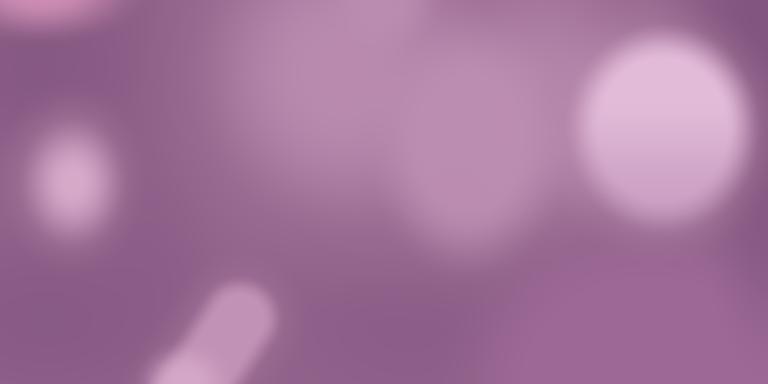
Reproduce this background procedurally as a Shadertoy shader.

```glsl
// Out-of-focus mauve lights: soft ellipses and one capsule are layered over
// a plum ground. Each layer mixes its colour in by a smooth distance falloff.
// Positions are in canvas heights, so x runs from 0 to 2 and y from 0 to 1.

// Colours
const vec3 GROUND    = vec3(0.570, 0.385, 0.545);
const vec3 SHADE     = vec3(0.500, 0.325, 0.490);
const vec3 FLOOR     = vec3(0.612, 0.408, 0.582);
const vec3 HAZE      = vec3(0.650, 0.460, 0.610);
const vec3 MAUVE     = vec3(0.738, 0.556, 0.696);
const vec3 PINK      = vec3(0.800, 0.550, 0.700);
const vec3 PETAL     = vec3(0.850, 0.675, 0.800);
const vec3 STEM      = vec3(0.770, 0.580, 0.720);
const vec3 LAMP_TOP  = vec3(0.888, 0.735, 0.850);
const vec3 LAMP_BASE = vec3(0.800, 0.630, 0.770);

// Ellipses: centre xy, radii zw
const vec4 SHADE_LEFT   = vec4(0.16, 0.82, 0.28, 0.18);
const vec4 SHADE_LOW    = vec4(0.12, 0.17, 0.30, 0.18);
const vec4 SHADE_COLUMN = vec4(0.42, 0.76, 0.14, 0.40);
const vec4 SHADE_CORNER = vec4(2.02, 1.00, 0.20, 0.24);
const vec4 SHADE_RIGHT  = vec4(2.02, 0.50, 0.12, 0.30);
const vec4 SHADE_CENTRE = vec4(1.06, 0.17, 0.26, 0.20);
const vec4 FLOOR_DISC   = vec4(1.69, 0.00, 0.43, 0.36);
const vec4 HAZE_BAND    = vec4(1.12, 0.80, 0.66, 0.42);
const vec4 MIST_LEFT    = vec4(0.89, 0.81, 0.25, 0.27);
const vec4 MIST_TOP     = vec4(1.00, 1.00, 0.10, 0.10);
const vec4 MIST_MIDDLE  = vec4(1.22, 0.63, 0.20, 0.27);
const vec4 MIST_BRIDGE  = vec4(1.43, 0.72, 0.18, 0.22);
const vec4 CORNER_GLOW  = vec4(0.11, 1.03, 0.17, 0.09);
const vec4 PETAL_HALO   = vec4(0.185, 0.535, 0.14, 0.18);
const vec4 PETAL_CORE   = vec4(0.190, 0.525, 0.085, 0.105);
const vec4 LAMP_HALO    = vec4(1.72, 0.66, 0.27, 0.29);
const vec4 LAMP_DISC    = vec4(1.727, 0.663, 0.212, 0.232);
const vec4 STEM_FOOT    = vec4(0.48, 0.00, 0.08, 0.07);

// Capsule ends and radius
const vec2 STEM_A = vec2(0.625, 0.170);
const vec2 STEM_B = vec2(0.480, -0.050);
const float STEM_RADIUS = 0.088;

// Coverage falls from one to zero around a normalised distance of one.
float falloff(float d, float softness) {
    return 1.0 - smoothstep(1.0 - softness, 1.0 + softness, d);
}

float ellipse(vec2 p, vec4 shape, float softness) {
    return falloff(length((p - shape.xy) / shape.zw), softness);
}

float capsule(vec2 p, vec2 a, vec2 b, float radius, float softness) {
    vec2 axis = b - a;
    float t = clamp(dot(p - a, axis) / dot(axis, axis), 0.0, 1.0);
    return falloff(length(p - a - t * axis) / radius, softness);
}

void mainImage(out vec4 fragColor, in vec2 fragCoord) {
    vec2 p = fragCoord / iResolution.xy * vec2(2.0, 1.0);
    vec3 color = GROUND;

    // Dark hollows
    color = mix(color, SHADE, 0.65 * ellipse(p, SHADE_LEFT, 0.8));
    color = mix(color, SHADE, 0.50 * ellipse(p, SHADE_LOW, 0.9));
    color = mix(color, SHADE, 0.45 * ellipse(p, SHADE_COLUMN, 0.9));
    color = mix(color, SHADE, 0.30 * ellipse(p, SHADE_CENTRE, 0.9));

    // Wide haze and the flat lower disc
    color = mix(color, HAZE, 0.90 * ellipse(p, HAZE_BAND, 0.6));
    color = mix(color, FLOOR, ellipse(p, FLOOR_DISC, 0.3));
    color = mix(color, SHADE, 0.90 * ellipse(p, SHADE_CORNER, 0.8));
    color = mix(color, SHADE, 0.60 * ellipse(p, SHADE_RIGHT, 0.8));

    // Overlapping mists in the middle
    color = mix(color, MAUVE, 0.85 * ellipse(p, MIST_LEFT, 0.65));
    color = mix(color, MAUVE, 0.65 * ellipse(p, MIST_BRIDGE, 0.7));
    color = mix(color, MAUVE, 0.95 * ellipse(p, MIST_MIDDLE, 0.4));
    color = mix(color, MAUVE, 0.80 * ellipse(p, MIST_TOP, 0.6));

    // Small lights on the left
    color = mix(color, PINK, ellipse(p, CORNER_GLOW, 0.7));
    color = mix(color, HAZE, 0.75 * ellipse(p, PETAL_HALO, 0.5));
    color = mix(color, PETAL, 0.95 * ellipse(p, PETAL_CORE, 0.8));

    // Slanted light at the lower edge
    color = mix(color, HAZE, 0.50 * capsule(p, STEM_A, STEM_B, 1.45 * STEM_RADIUS, 0.5));
    color = mix(color, STEM, 0.95 * capsule(p, STEM_A, STEM_B, STEM_RADIUS, 0.35));
    color = mix(color, PETAL, 0.80 * ellipse(p, STEM_FOOT, 0.7));

    // Large lamp, paler toward its top
    vec3 lamp = mix(LAMP_BASE, LAMP_TOP, smoothstep(0.46, 0.76, p.y));
    color = mix(color, MAUVE, 0.35 * ellipse(p, LAMP_HALO, 0.25));
    color = mix(color, lamp, ellipse(p, LAMP_DISC, 0.24));

    fragColor = vec4(color, 1.0);
}
```
